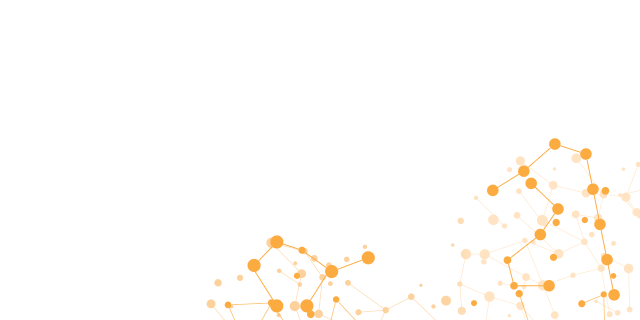
This background is drawn by a WebGL 2 fragment shader. Its source:

```glsl
#version 300 es
precision highp float;
// An orange network of linked dots rising from the lower edge of a white page.
// Bold strands follow short wave formulas; paler dots and links come from
// jittered grids, kept only below a two-mound skyline. Unit: canvas height.

uniform vec2 u_resolution;
out vec4 fragColor;

const vec3 ORANGE = vec3(0.99, 0.67, 0.25);

vec3 hash3(vec2 cell) {
    vec3 h = fract(cell.xyx * vec3(0.1031, 0.1030, 0.0973));
    h += dot(h, h.yxz + 33.33);
    return fract((h.xxy + h.yzz) * h.zyx);
}

float cover(float dist) {
    return clamp(0.5 - dist * u_resolution.y, 0.0, 1.0);
}

float disc(vec2 p, vec2 center, float radius) {
    return cover(length(p - center) - radius);
}

float link(vec2 p, vec2 a, vec2 b, float halfWidth) {
    vec2 ap = p - a, ab = b - a;
    float t = clamp(dot(ap, ab) / max(dot(ab, ab), 1e-6), 0.0, 1.0);
    return cover(length(ap - ab * t) - halfWidth);
}

// Height of the two mounds: a low one left of centre, a tall one at the right.
float skyline(float x) {
    float low = 0.27 * smoothstep(0.5, 0.85, x) * (1.0 - smoothstep(1.15, 1.3, x));
    return max(low, 0.57 * smoothstep(1.15, 1.65, x));
}

// Node of a jittered grid: position, and a random value or -1 when left out.
vec3 node(vec2 cell, float size, float seed, float keep, float drop) {
    vec3 h = hash3(cell + seed);
    vec2 pos = (cell + 0.15 + 0.7 * h.xy) * size;
    bool kept = pos.y < skyline(pos.x) - drop && hash3(cell + seed + 57.0).x < keep;
    return vec3(pos, kept ? h.z : -1.0);
}

// Scattered dots (x) and the links between neighbours (y).
vec2 network(vec2 p, float size, float seed, float keep, float drop, vec2 radii, float linked) {
    vec2 ink = vec2(0.0);
    for (int k = 0; k < 9; k++) {
        vec2 cell = floor(p / size) + vec2(k % 3 - 1, k / 3 - 1);
        vec3 a = node(cell, size, seed, keep, drop);
        if (a.z < 0.0) continue;
        ink.x = max(ink.x, disc(p, a.xy, mix(radii.x, radii.y, a.z)));
        for (int n = 0; n < 3; n++) {
            vec3 b = node(cell + vec2(1 - n, min(n, 1)), size, seed, keep, drop);
            if (b.z >= 0.0 && fract(a.z * 7.0 + float(n) * 0.37) < linked)
                ink.y = max(ink.y, link(p, a.xy, b.xy, 0.0011));
        }
    }
    return ink;
}

// Bold strands, each a path sampled at whole steps.
vec2 lowArch(float i) {
    return vec2(0.794 + 0.07 * i + 0.0012 * i * i * i, 0.2 + 0.05 * cos(1.7 * i - 2.2));
}

vec2 tallArch(float i) {
    float rise = min(i, 3.0), fall = max(i - 3.0, 0.0);
    return vec2(1.54 + 0.097 * rise + 0.022 * fall,
                0.48 + 0.075 * sin(1.4 * rise - 1.6) - 0.11 * fall);
}

vec2 zigzag(float i) {
    return vec2(1.66 + 0.085 * sin(1.4 * i), 0.427 - 0.08 * min(i, 4.0));
}

float strand(vec2 p, vec2 from, vec2 to, float radius) {
    return max(link(p, from, to, 0.0015), disc(p, to, radius));
}

float boldStrands(vec2 p) {
    // Mirrored pair of struts below the low arch
    vec2 mirrored = vec2(abs(p.x - 0.912), p.y);
    float ink = strand(mirrored, vec2(0.121, 0.161), vec2(0.047, 0.044), 0.0205);
    for (float i = 0.0; i < 8.0; i++) {
        float last = max(i - 1.0, 0.0);
        ink = max(ink, strand(p, tallArch(last), tallArch(i), 0.018));
        if (i < 6.0)
            ink = max(ink, strand(p, zigzag(last), zigzag(i), i == 3.0 || i == 4.0 ? 0.012 : 0.018));
        if (i < 5.0)
            ink = max(ink, strand(p, lowArch(last), lowArch(i), i == 2.0 ? 0.011 : 0.0205));
    }
    return ink;
}

void main() {
    vec2 p = gl_FragCoord.xy / u_resolution.y;
    vec3 pale = mix(vec3(0.99, 0.82, 0.61), vec3(1.0, 0.89, 0.76), smoothstep(1.35, 1.5, p.x));
    vec3 color = vec3(1.0);

    // Pale network and its tiny specks
    vec2 soft = network(p, 0.088, 11.0, 0.8, 0.02, vec2(0.008, 0.017), 0.5);
    vec2 specks = network(p, 0.07, 83.0, 0.35, 0.03, vec2(0.005, 0.009), 0.3);
    color = mix(color, pale, 0.75 * max(soft.y, specks.y));
    color = mix(color, pale, max(soft.x, specks.x));

    // Small bold dots inside the mounds, then the main strands
    vec2 accents = network(p, 0.11, 29.0, 0.5, 0.12, vec2(0.008, 0.013), 0.4);
    color = mix(color, ORANGE, max(accents.x, 0.8 * accents.y));
    color = mix(color, ORANGE, boldStrands(p));
    fragColor = vec4(color, 1.0);
}
```
